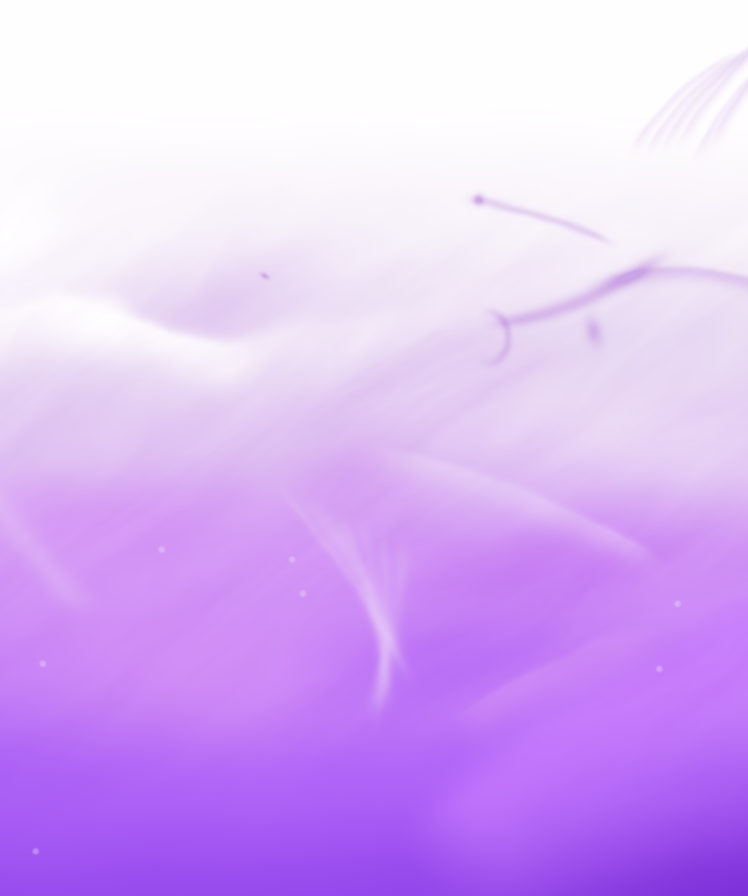
Give the GLSL for this background, as a WebGL 2 fragment shader.

```glsl
#version 300 es
precision highp float;
// Violet ink clouds rising into white, with pale folds and fine filaments.
uniform vec2 u_resolution;
out vec4 fragColor;

#define WARP 0.007
#define FILAMENT 0.022
#define SPECK_GRID 14.0
#define SPECK_RATE 0.06
#define WHITE vec3(1.0, 0.995, 1.0)
#define PALE vec3(0.95, 0.91, 0.97)
#define LILAC vec3(0.85, 0.71, 0.93)
#define ORCHID vec3(0.83, 0.57, 0.96)
#define VIOLET vec3(0.71, 0.41, 0.96)
#define DEEP vec3(0.46, 0.16, 0.82)

float hash(vec2 p) {
  return fract(sin(dot(p, vec2(127.1, 311.7))) * 43758.55);
}

// Layered sines, each bent by the previous layer.
float waves(vec2 p) {
  float sum = 0.0, amp = 0.5;
  for (int i = 0; i < 5; i++) {
    p = mat2(0.8, 0.6, -0.6, 0.8) * p * 1.6 + 0.7 * sin(p.yx + float(i));
    sum += amp * sin(p.x) * sin(p.y);
    amp *= 0.65;
  }
  return sum;
}

// Soft ellipse, turned by an angle.
float glow(vec2 p, vec2 center, vec2 radius, float angle) {
  float c = cos(angle), s = sin(angle);
  vec2 q = mat2(c, -s, s, c) * (p - center) / radius;
  return exp(-dot(q, q));
}

// Bowed strand from a to b; width.x is above it and width.y below.
float strand(vec2 p, vec2 a, vec2 b, float bow, vec2 width) {
  vec2 d = b - a;
  float len = length(d);
  d /= len;
  float s = dot(p - a, d) / len;
  float off = dot(p - a, vec2(-d.y, d.x)) - 4.0 * bow * s * (1.0 - s);
  float w = off > 0.0 ? width.x : width.y;
  float ends = smoothstep(0.0, 0.2, s) * (1.0 - smoothstep(0.8, 1.0, s));
  return ends * exp(-off * off / (w * w));
}

// Vertical colour ramp, depth 0 at the top.
vec3 ramp(float depth) {
  vec3 stops[9] = vec3[9](
    WHITE, WHITE, vec3(0.97, 0.95, 0.98), vec3(0.91, 0.85, 0.95),
    vec3(0.88, 0.77, 0.95), vec3(0.82, 0.59, 0.96), vec3(0.78, 0.51, 0.97),
    vec3(0.69, 0.39, 0.97), vec3(0.59, 0.29, 0.93));
  float t = clamp(depth, 0.0, 0.999) * 8.0;
  int i = int(t);
  return mix(stops[i], stops[i + 1], smoothstep(0.0, 1.0, fract(t)) * 0.5 + fract(t) * 0.5);
}

void main() {
  vec2 uv = gl_FragCoord.xy / u_resolution;
  vec2 p = vec2(uv.x * 0.836, uv.y);
  vec2 q = p + WARP * vec2(waves(p * 9.0), waves(p * 8.0 + 4.0));
  vec3 col = ramp(1.0 - q.y + 0.015 * waves(p * 4.0 + 2.0));

  // Broad clouds
  col = mix(col, WHITE, 0.8 * glow(q, vec2(0.0, 0.74), vec2(0.11, 0.10), 0.0));
  col = mix(col, LILAC, 0.45 * glow(q, vec2(0.25, 0.66), vec2(0.11, 0.05), 0.3));
  col = mix(col, PALE, 0.5 * glow(q, vec2(0.70, 0.52), vec2(0.18, 0.06), -0.2));
  col = mix(col, ORCHID, 0.65 * glow(q, vec2(0.12, 0.42), vec2(0.17, 0.05), 0.0));
  col = mix(col, ORCHID, 0.75 * glow(q, vec2(0.20, 0.26), vec2(0.20, 0.09), 0.0));
  col = mix(col, ORCHID, 0.55 * glow(q, vec2(0.39, 0.455), vec2(0.07, 0.05), 0.3));
  col = mix(col, vec3(0.77, 0.46, 0.95), 0.65 * glow(q, vec2(0.63, 0.365), vec2(0.16, 0.05), 0.1));
  col = mix(col, VIOLET, 0.75 * glow(q, vec2(0.50, 0.26), vec2(0.13, 0.055), 0.25));
  col = mix(col, vec3(0.64, 0.35, 0.95), 0.5 * glow(q, vec2(0.0, 0.12), vec2(0.16, 0.09), 0.0));

  // Lower right fold and its shadow
  float fold = strand(q, vec2(0.44, 0.03), vec2(1.02, 0.38), 0.03, vec2(0.035, 0.11));
  col = mix(col, vec3(0.78, 0.48, 0.99), 0.75 * fold);
  col = mix(col, DEEP, 0.85 * glow(q, vec2(0.86, -0.03), vec2(0.33, 0.12), 0.22));

  // White ridge dipping and rising to the right
  col = mix(col, WHITE, 0.75 * strand(q, vec2(-0.06, 0.63), vec2(0.16, 0.655), 0.015, vec2(0.015, 0.05)));
  col = mix(col, WHITE, 0.85 * strand(q, vec2(0.03, 0.678), vec2(0.32, 0.60), -0.008, vec2(0.011, 0.045)));
  col = mix(col, PALE, 0.85 * strand(q, vec2(0.20, 0.598), vec2(0.72, 0.735), -0.014, vec2(0.016, 0.04)));

  // Diagonal lilac veils and the pale rays crossing below them
  for (int i = 0; i < 7; i++) {
    float k = float(i), r = hash(vec2(k, 3.0));
    vec2 shift = vec2(0.018, -0.009) * k;
    col = mix(col, LILAC, (0.15 + 0.2 * r) * strand(q, vec2(0.25, 0.44) + shift,
      vec2(0.56, 0.66) + shift * 0.8, 0.025, vec2(0.005 + 0.008 * r)));
    vec2 start = vec2(0.30 + 0.025 * k, 0.47 - 0.01 * k);
    col = mix(col, PALE, 0.16 * strand(q, start, start + vec2(0.17 - 0.035 * k, -0.25 + 0.04 * r),
      0.012, vec2(0.005 + 0.006 * r)));
  }
  col = mix(col, PALE, 0.3 * strand(q, vec2(0.40, 0.50), vec2(0.76, 0.36), 0.02, vec2(0.006, 0.02)));
  col = mix(col, PALE, 0.2 * strand(q, vec2(-0.03, 0.47), vec2(0.12, 0.31), -0.01, vec2(0.015)));
  col = mix(col, ORCHID, 0.5 * strand(q, vec2(0.50, 0.19), vec2(0.74, 0.30), 0.015, vec2(0.006, 0.03)));

  // Ink threads, curl and drops on the upper right
  vec3 ink = vec3(0.76, 0.58, 0.88);
  float thread = 0.55 * strand(q, vec2(0.53, 0.64), vec2(0.76, 0.72), -0.015, vec2(0.008));
  thread += 0.4 * strand(q, vec2(0.66, 0.68), vec2(0.90, 0.66), 0.025, vec2(0.005, 0.012));
  thread += 0.35 * strand(q, vec2(0.51, 0.778), vec2(0.70, 0.72), 0.012, vec2(0.005));
  float ring = length((p - vec2(0.545, 0.623)) * vec2(1.0, 0.8)) - 0.023;
  thread += 0.4 * exp(-ring * ring / 2e-5) * smoothstep(0.53, 0.565, p.x);
  thread += 0.6 * glow(q, vec2(0.665, 0.63), vec2(0.009, 0.015), 0.2);
  thread += 0.7 * glow(p, vec2(0.535, 0.777), vec2(0.006), 0.0);
  thread += 0.7 * glow(p, vec2(0.296, 0.692), vec2(0.005, 0.003), -0.5);
  for (int i = 0; i < 6; i++) {
    float k = float(i);
    vec2 a = vec2(0.70 + 0.018 * k, 0.81 + 0.02 * hash(vec2(k, 8.0)));
    thread += 0.16 * strand(q, a, a + vec2(0.13, 0.12 + 0.01 * k), 0.012, vec2(0.003, 0.007));
  }
  col = mix(col, ink, clamp(thread, 0.0, 0.8));

  // Fine silky grain, drawn out along the flow
  vec2 flow = mat2(0.82, -0.57, 0.57, 0.82) * q;
  float body = smoothstep(0.86, 0.65, p.y) * smoothstep(0.0, 0.35, p.y);
  col += FILAMENT * body * waves(flow * vec2(9.0, 34.0)) * vec3(0.6, 1.0, 0.3);

  // Sparse pale specks
  vec2 cell = floor(p * SPECK_GRID);
  vec2 spot = 0.2 + 0.6 * vec2(hash(cell + 1.0), hash(cell + 7.0));
  float speck = smoothstep(0.075, 0.02, length(fract(p * SPECK_GRID) - spot));
  speck *= step(hash(cell), SPECK_RATE) * smoothstep(0.55, 0.45, p.y);
  col = mix(col, PALE, 0.35 * speck);

  fragColor = vec4(clamp(col, 0.0, 1.0), 1.0);
}
```
